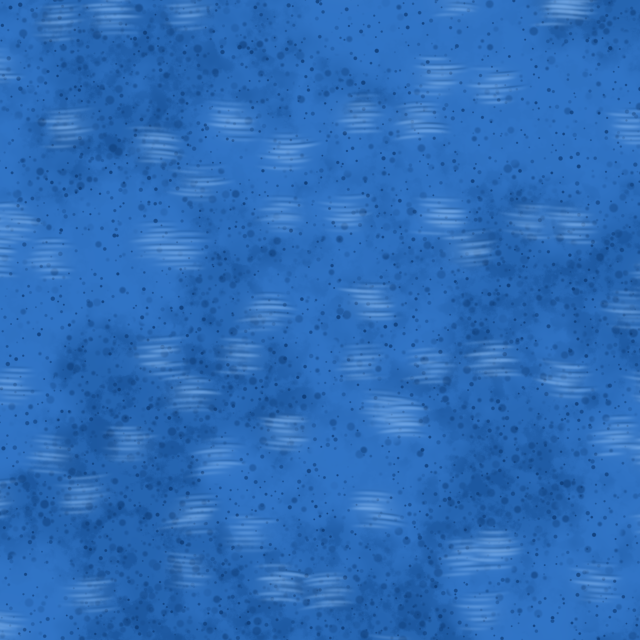
Reproduce this texture procedurally as a Shadertoy shader.

```glsl
// Mottled blue wash with dark speckles and patches of pale horizontal brush strokes.

// Three random values per cell, without sine
vec3 hash3(vec2 cell, float seed) {
    vec3 q = fract(vec3(cell.xyx + seed * 17.31) * vec3(0.1031, 0.1030, 0.0973));
    q += dot(q, q.yxz + 33.33);
    return fract((q.xxy + q.yzz) * q.zyx);
}

float valueNoise(vec2 p, float seed) {
    vec2 cell = floor(p), f = fract(p);
    f = f * f * (3.0 - 2.0 * f);
    float low = mix(hash3(cell, seed).x, hash3(cell + vec2(1, 0), seed).x, f.x);
    float high = mix(hash3(cell + vec2(0, 1), seed).x, hash3(cell + vec2(1, 1), seed).x, f.x);
    return mix(low, high, f.y);
}

float fbm(vec2 p, float seed) {
    float sum = 0.0, weight = 0.5;
    for (int octave = 0; octave < 5; octave++) {
        sum += weight * valueNoise(p, seed + float(octave));
        p = mat2(1.6, 1.2, -1.2, 1.6) * p + 3.7;
        weight *= 0.55;
    }
    return sum / 1.05;
}

// Soft round specks, at most one per grid cell
float specks(vec2 uv, float grid, vec2 radiusRange, float blur, float density, float seed) {
    float ink = 0.0;
    vec2 home = floor(uv * grid);
    for (int y = -1; y <= 1; y++)
    for (int x = -1; x <= 1; x++) {
        vec2 cell = home + vec2(x, y);
        vec3 place = hash3(cell, seed), look = hash3(cell, seed + 5.0);
        float radius = mix(radiusRange.x, radiusRange.y, look.x * look.x);
        float dist = length(uv - (cell + place.xy) / grid);
        float disc = 1.0 - smoothstep(radius - blur, radius + blur, dist);
        float present = smoothstep(-0.05, 0.05, density - place.z);
        ink = max(ink, disc * present * mix(0.25, 1.0, look.y));
    }
    return ink;
}

// Brush patches: x = pale paint, y = dark gaps between the strokes
vec2 brushPatches(vec2 uv) {
    const float grid = 8.0;
    vec2 paint = vec2(0.0);
    vec2 home = floor(uv * grid);
    for (int y = -1; y <= 1; y++)
    for (int x = -1; x <= 1; x++) {
        vec2 cell = home + vec2(x, y);
        vec3 place = hash3(cell, 40.0), look = hash3(cell, 41.0);
        if (place.z > 0.92) continue;
        vec2 p = uv - (cell + place.xy) / grid;
        p.y += (look.x - 0.5) * 0.16 * p.x + (look.y - 0.5) * 4.0 * p.x * p.x;
        float strength = mix(0.55, 1.1, look.z);
        paint.x += 0.36 * strength * exp(-dot(p * p, vec2(1100.0, 1900.0)));

        for (int i = -3; i <= 3; i++) {
            float row = float(i);
            vec3 stroke = hash3(cell * 9.0 + row, 42.0);
            vec2 q = p - vec2((stroke.x - 0.5) * 0.034, row * 0.0088 + (stroke.y - 0.5) * 0.005);
            float taper = 1.0 - smoothstep(0.1, 1.0, abs(q.x) / mix(0.028, 0.048, stroke.z));
            float fade = strength * taper * exp(-row * row * 0.07);
            float thin = q.y / 0.0025, gap = (q.y - 0.0046) / 0.0018;
            paint.x += fade * mix(0.4, 1.3, fract(stroke.z * 7.3)) * exp(-thin * thin);
            paint.y += fade * mix(0.1, 0.8, stroke.x) * exp(-gap * gap);
        }
    }
    return paint;
}

void mainImage(out vec4 fragColor, in vec2 fragCoord) {
    vec2 uv = fragCoord / iResolution.y;

    // Cloudy wash, with finer blotches in its dark areas
    float cloud = smoothstep(0.30, 0.62, fbm(uv * 5.0, 1.0));
    float blotch = smoothstep(0.44, 0.66, fbm(uv * 40.0, 11.0));
    vec3 color = mix(vec3(0.145, 0.395, 0.695), vec3(0.19, 0.455, 0.775), cloud);
    color = mix(color, vec3(0.08, 0.30, 0.57), blotch * mix(0.52, 0.06, cloud));

    // Speckles: soft stains where the wash is dark, fine dots everywhere
    vec3 inkColor = vec3(0.05, 0.23, 0.46);
    float stains = specks(uv, 62.0, vec2(0.0022, 0.0068), 0.0022, mix(0.8, 0.12, cloud), 21.0);
    float dots = specks(uv, 66.0, vec2(0.0012, 0.0034), 0.0013, 0.55, 31.0);
    color = mix(color, inkColor, 0.55 * stains);
    color = mix(color, inkColor, 0.85 * dots);

    // Pale strokes over the wash
    vec2 paint = brushPatches(uv);
    color = mix(color, vec3(0.08, 0.30, 0.56), min(paint.y, 0.7));
    color = mix(color, vec3(0.50, 0.70, 0.93), 0.9 * (1.0 - exp(-paint.x)));

    fragColor = vec4(color, 1.0);
}
```
